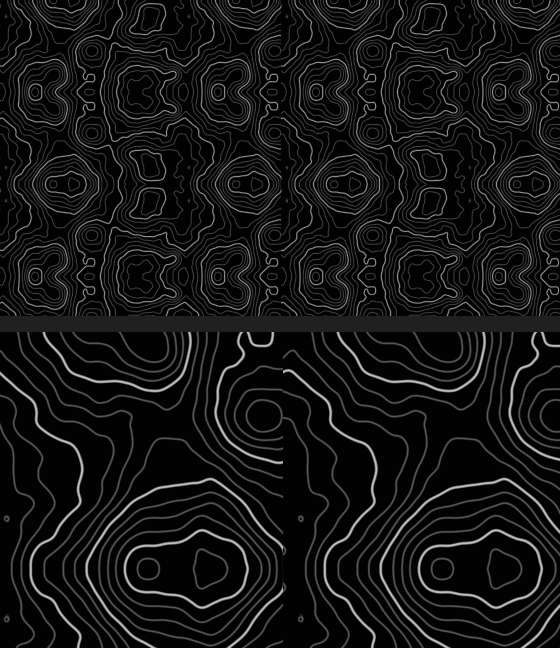
Top, the full canvas; bottom, a detail of the centre.
Give the GLSL for this pattern, as a Shadertoy shader.

```glsl
const float SEAM_WIDTH = 0.8889;    // strip repeated across, in canvas heights
const float HALF_CELL = 0.29167;    // distance between mirror axes
const float PERIOD = 1.984;         // horizontal repeat, in half cells
const float BASE_LEVEL = -2.0;
const float MAJOR_EVERY = 4.0;      // every fourth contour is heavy
const float THIN_HALF_WIDTH = 0.0009;
const float HEAVY_HALF_WIDTH = 0.0013;
const float THIN_TONE = 0.36;
const float HEAVY_TONE = 0.74;
const float BACKGROUND = 0.006;
const float NOISE_CELLS = 6.0;      // noise lattice cells per period
const float NOISE_HEIGHT = 1.7;
const int OCTAVES = 3;
const int HILL_COUNT = 12;

// Hills and hollows: centre x, centre y, radius, height
const vec4 HILLS[HILL_COUNT] = vec4[HILL_COUNT](
    vec4(0.42, 0.00, 0.40,  9.0),
    vec4(0.60, 0.19, 0.13,  3.5),
    vec4(0.38, 0.00, 0.11,  3.5),
    vec4(0.65, 0.00, 0.10, -2.0),
    vec4(0.75, 1.00, 0.46,  8.0),
    vec4(0.55, 1.00, 0.17,  3.5),
    vec4(0.90, 1.00, 0.18,  4.0),
    vec4(1.53, 0.00, 0.38,  9.6),
    vec4(1.41, 0.66, 0.17, -3.5),
    vec4(1.63, 0.81, 0.19, -4.0),
    vec4(0.98, 0.47, 0.13, -3.5),
    vec4(1.90, 0.20, 0.09,  3.0));

float hash(vec2 p) {
    return fract(sin(dot(p, vec2(127.1, 311.7))) * 43758.5453);
}

// Value noise that wraps in x after the given number of cells
float wrappedNoise(vec2 p, float cells) {
    vec2 i = floor(p);
    vec2 f = p - i;
    f = f * f * f * (f * (f * 6.0 - 15.0) + 10.0);
    float left = mod(i.x, cells);
    float right = mod(i.x + 1.0, cells);
    float low = mix(hash(vec2(left, i.y)), hash(vec2(right, i.y)), f.x);
    float high = mix(hash(vec2(left, i.y + 1.0)), hash(vec2(right, i.y + 1.0)), f.x);
    return mix(low, high, f.y) * 2.0 - 1.0;
}

float roughness(vec2 q) {
    float sum = 0.0;
    float amplitude = NOISE_HEIGHT;
    float cells = NOISE_CELLS;
    for (int i = 0; i < OCTAVES; i++) {
        sum += amplitude * wrappedNoise(q * cells / PERIOD, cells);
        amplitude *= 0.45;
        cells *= 2.0;
    }
    return sum;
}

float terrain(vec2 p) {
    // Repeat across, mirror up and down
    vec2 q = vec2(mod(p.x / HALF_CELL, PERIOD),
                  abs(mod((1.0 - p.y) / HALF_CELL, 2.0) - 1.0));
    float level = BASE_LEVEL + roughness(q);
    for (int i = 0; i < HILL_COUNT; i++) {
        vec4 hill = HILLS[i];
        vec2 d = q - hill.xy;
        d.x = mod(d.x + 0.5 * PERIOD, PERIOD) - 0.5 * PERIOD;
        level += hill.w * exp(-dot(d, d) / (hill.z * hill.z));
    }
    return level;
}

void mainImage(out vec4 fragColor, in vec2 fragCoord) {
    float pixel = 1.0 / iResolution.y;
    vec2 p = fragCoord * pixel;
    p.x = mod(p.x, SEAM_WIDTH);

    // Distance to the nearest contour from level and slope
    float level = terrain(p);
    vec2 e = vec2(0.0008, 0.0);
    vec2 slope = vec2(terrain(p + e.xy), terrain(p + e.yx)) - level;
    float steepness = max(length(slope) / e.x, 0.001);
    float contour = floor(level + 0.5);
    float dist = abs(level - contour) / steepness;

    // Heavy and thin lines
    bool heavy = mod(contour, MAJOR_EVERY) < 0.5;
    float halfWidth = heavy ? HEAVY_HALF_WIDTH : THIN_HALF_WIDTH;
    float tone = heavy ? HEAVY_TONE : THIN_TONE;
    float ink = 1.0 - smoothstep(halfWidth - pixel, halfWidth + pixel, dist);
    fragColor = vec4(vec3(mix(BACKGROUND, tone, ink)), 1.0);
}
```
